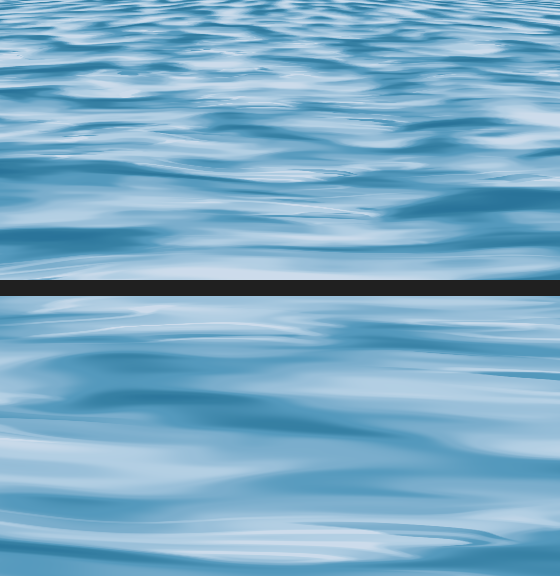
Top, the full canvas; bottom, a detail of the centre.
Reproduce this texture procedurally as a Shadertoy shader.

```glsl
// Rippled blue water receding toward a horizon just above the canvas.

vec2 randomGradient(vec2 cell) {
    vec3 p = fract(vec3(cell.xyx) * vec3(0.1031, 0.1030, 0.0973));
    p += dot(p, p.yzx + 33.33);
    float angle = 6.2832 * fract((p.x + p.y) * p.z);
    return vec2(cos(angle), sin(angle));
}

float gradientNoise(vec2 p) {
    vec2 i = floor(p), f = p - i;
    vec2 u = f * f * f * (f * (f * 6.0 - 15.0) + 10.0);
    float a = dot(randomGradient(i), f);
    float b = dot(randomGradient(i + vec2(1, 0)), f - vec2(1, 0));
    float c = dot(randomGradient(i + vec2(0, 1)), f - vec2(0, 1));
    float d = dot(randomGradient(i + vec2(1, 1)), f - vec2(1, 1));
    return mix(mix(a, b, u.x), mix(c, d, u.x), u.y);
}

// Broad swell plus finer ripples that fade out with distance.
float waves(vec2 p, float nearness) {
    float swell = gradientNoise(p) + 0.4 * gradientNoise(p * vec2(0.5, 0.4) + 41.3);
    float chop = 0.5 * gradientNoise(p * vec2(1.6, 2.1) + 17.7);
    float ripple = 0.22 * gradientNoise(p * vec2(2.6, 4.6) + 73.1);
    return swell + chop * smoothstep(0.03, 0.2, nearness)
                 + ripple * smoothstep(0.1, 0.4, nearness);
}

// Deep blue through pale sky reflection.
vec3 waterColor(float t) {
    vec3 c = mix(vec3(0.16, 0.45, 0.60), vec3(0.21, 0.50, 0.64), smoothstep(0.0, 0.10, t));
    c = mix(c, vec3(0.33, 0.60, 0.74), smoothstep(0.10, 0.29, t));
    c = mix(c, vec3(0.48, 0.68, 0.80), smoothstep(0.29, 0.47, t));
    c = mix(c, vec3(0.60, 0.75, 0.85), smoothstep(0.47, 0.64, t));
    c = mix(c, vec3(0.70, 0.81, 0.89), smoothstep(0.64, 0.82, t));
    return mix(c, vec3(0.80, 0.86, 0.92), smoothstep(0.82, 0.97, t));
}

void mainImage(out vec4 fragColor, in vec2 fragCoord) {
    vec2 uv = fragCoord / iResolution.y;
    float center = 0.5 * iResolution.x / iResolution.y;

    // Perspective: features shrink in proportion to nearness.
    float nearness = 1.07 - uv.y;
    vec2 p = vec2(1.1 * (uv.x - center) / nearness + 5.2, 7.5 * log(nearness) + 60.0);
    p.y += 0.6 * gradientNoise(p * vec2(0.7, 0.3) + 9.4);

    // Self-shifted waves have a crisp upper edge and a soft lower one.
    float height = waves(p, nearness);
    height = waves(p - vec2(0.0, 0.45 * height), nearness);
    float tone = 1.0 / (1.0 + exp(-5.8 * height - 0.05));

    // Patches of thin glints and dark slivers on the bright water.
    float detail = smoothstep(0.08, 0.3, nearness);
    float patches = smoothstep(-0.05, 0.25, gradientNoise(p * vec2(0.6, 0.9) + 29.0));
    float bright = smoothstep(0.35, 0.7, tone);
    vec2 q = p * vec2(1.9, 5.0) + vec2(0.0, 2.0 * height);
    float fine = gradientNoise(q + 53.0);
    float sliver = smoothstep(0.24, 0.34, fine) * patches * bright * detail;
    float ridge = 1.0 - smoothstep(0.02, 0.12, abs(gradientNoise(q * vec2(0.7, 0.6) + 87.0)));
    float glint = ridge * patches * smoothstep(0.2, 0.55, tone) * detail;
    tone += 0.22 * glint - 0.4 * sliver;

    fragColor = vec4(waterColor(clamp(tone, 0.0, 1.0)), 1.0);
}
```
